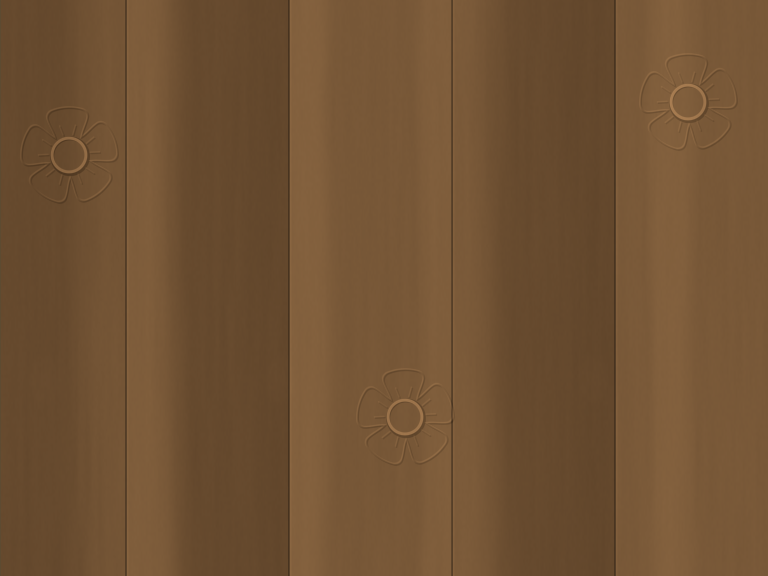
This texture is drawn by a Shadertoy shader. Its source:

```glsl
// Five vertical wooden planks with soft light and dark bands, fine grain and
// faint knots, carved with three five-petalled flowers. Stretched value noise
// makes the grain; offset distance-field strokes give the carving its relief.

const float PLANK_WIDTH = 0.283;
const float FIRST_SEAM = -0.0642;
const float FLOWER_SIZE = 0.085;
const float SECTOR = 1.2566371; // one fifth of a turn

float hash(vec2 p) {
    vec3 h = fract(p.xyx * vec3(0.1031, 0.1030, 0.0973));
    h += dot(h, h.yzx + 33.33);
    return fract((h.x + h.y) * h.z);
}

float noise(vec2 p) {
    vec2 cell = floor(p), f = fract(p);
    f = f * f * (3.0 - 2.0 * f);
    float low = mix(hash(cell), hash(cell + vec2(1, 0)), f.x);
    float high = mix(hash(cell + vec2(0, 1)), hash(cell + vec2(1, 1)), f.x);
    return mix(low, high, f.y);
}

float fbm(vec2 p) {
    float sum = 0.0, amplitude = 0.5;
    for (int i = 0; i < 4; i++) {
        sum += amplitude * noise(p);
        p = p * 2.03 + 17.1;
        amplitude *= 0.5;
    }
    return sum;
}

float stroke(float dist, float halfWidth, float aa) {
    return 1.0 - smoothstep(halfWidth - 0.5 * aa, halfWidth + aa, abs(dist));
}

float segment(vec2 p, vec2 a, vec2 b) {
    vec2 along = b - a;
    return length(p - a - along * clamp(dot(p - a, along) / dot(along, along), 0.0, 1.0));
}

float smoothMax(float a, float b, float k) {
    float h = max(k - abs(a - b), 0.0) / k;
    return max(a, b) + 0.25 * h * h * k;
}

// Tones: left, middle, right. Edges: start and end of both transitions.
float bandTone(float u, vec3 tones, vec4 edges) {
    float tone = mix(tones.x, tones.y, smoothstep(edges.x, edges.y, u));
    return mix(tone, tones.z, smoothstep(edges.z, edges.w, u));
}

float plankTone(int plank, float u) {
    if (plank == 0) return bandTone(u, vec3(0.12, 0.08, 0.52), vec4(0.1, 0.3, 0.56, 0.92));
    if (plank == 1) return bandTone(u, vec3(0.82, 0.08, 0.0), vec4(0.14, 0.42, 0.6, 0.95));
    if (plank == 2) return bandTone(u, vec3(0.94, 0.62, 0.85), vec4(0.16, 0.3, 0.77, 0.87));
    if (plank == 3) return bandTone(u, vec3(0.72, 0.1, 0.0), vec4(0.08, 0.42, 0.5, 0.9));
    return bandTone(u, vec3(0.68, 0.93, 0.64), vec4(0.16, 0.28, 0.38, 0.56));
}

// Carved petal lines in flower units, where the petals reach radius one.
float petalLines(vec2 q, float aa) {
    float angle = atan(q.x, q.y) + 0.05;
    angle -= SECTOR * floor(angle / SECTOR + 0.5);
    vec2 petal = length(q) * vec2(abs(sin(angle)), cos(angle));
    float side = petal.x - mix(0.26, 0.42, smoothstep(0.3, 0.85, petal.y));
    float outline = smoothMax(side, length(petal) - 0.98, 0.12);
    float vein = segment(petal, vec2(0.1, 0.42), vec2(0.16, 0.6));
    float lines = max(stroke(outline, 0.012, aa), 0.75 * stroke(vein, 0.01, aa));
    return lines * smoothstep(0.34, 0.4, length(q));
}

// Relief of one flower: positive is lit, negative is shaded.
float flowerRelief(vec2 q, float aa) {
    vec2 shadowShift = vec2(-0.022, 0.026);
    float petals = 0.5 * petalLines(q, aa) - 0.55 * petalLines(q + shadowShift, aa);
    float ring = stroke(length(q) - 0.345, 0.025, aa);
    float ringShade = stroke(length(q + shadowShift) - 0.365, 0.035, aa);
    return petals + 1.1 * ring - 0.7 * ringShade * (1.0 - ring);
}

float knot(vec2 p, vec2 center) {
    float r = length((p - center) / vec2(0.024, 0.039));
    return exp(-2.0 * r * r) + 0.4 * exp(-24.0 * (r - 0.85) * (r - 0.85));
}

void mainImage(out vec4 fragColor, in vec2 fragCoord) {
    vec2 p = fragCoord / iResolution.y;
    float pixel = 1.0 / iResolution.y;

    // Planks with gently wavering bands
    float along = (p.x - FIRST_SEAM) / PLANK_WIDTH;
    float plank = floor(along), u = along - plank;
    float waver = fbm(vec2(p.x * 9.0 + plank * 7.0, p.y * 2.2)) - 0.47;
    float drift = 0.05 * (p.y - 0.5) * (plank == 1.0 ? 1.0 : 0.2);
    float tone = plankTone(int(plank), u + 0.1 * waver + drift);

    // Long fibres, fine pores and knots
    float fibre = fbm(vec2(p.x * 85.0, p.y * 5.0 + plank * 13.0)) - 0.47;
    float pores = noise(vec2(p.x * 330.0, p.y * 150.0)) - 0.5;
    tone += 0.17 * fibre + 0.06 * pores;
    tone += 0.07 * (knot(p, vec2(0.078, 0.34)) + knot(p, vec2(0.488, 0.34)) + knot(p, vec2(1.03, 0.34)));
    vec3 color = mix(vec3(0.388, 0.279, 0.172), vec3(0.518, 0.382, 0.244), tone);

    // Dark seams with a lit right lip, and the board's left border
    float seam = (u - floor(u + 0.5)) * PLANK_WIDTH;
    color *= 1.0 + 0.06 * stroke(seam - 0.0028, 0.001, pixel);
    color *= 1.0 - 0.45 * stroke(seam, 0.0007, pixel);
    color = mix(color, vec3(0.33, 0.3, 0.21), 0.6 * stroke(p.x, 0.001, pixel));

    // Carved flowers
    vec2 centers[3] = vec2[3](vec2(0.1198, 0.7309), vec2(1.1944, 0.8229), vec2(0.7031, 0.276));
    for (int i = 0; i < 3; i++) {
        vec2 q = (p - centers[i]) / FLOWER_SIZE;
        if (length(q) < 1.2) color += vec3(0.13, 0.1, 0.07) * flowerRelief(q, pixel / FLOWER_SIZE);
    }
    fragColor = vec4(color, 1.0);
}
```
